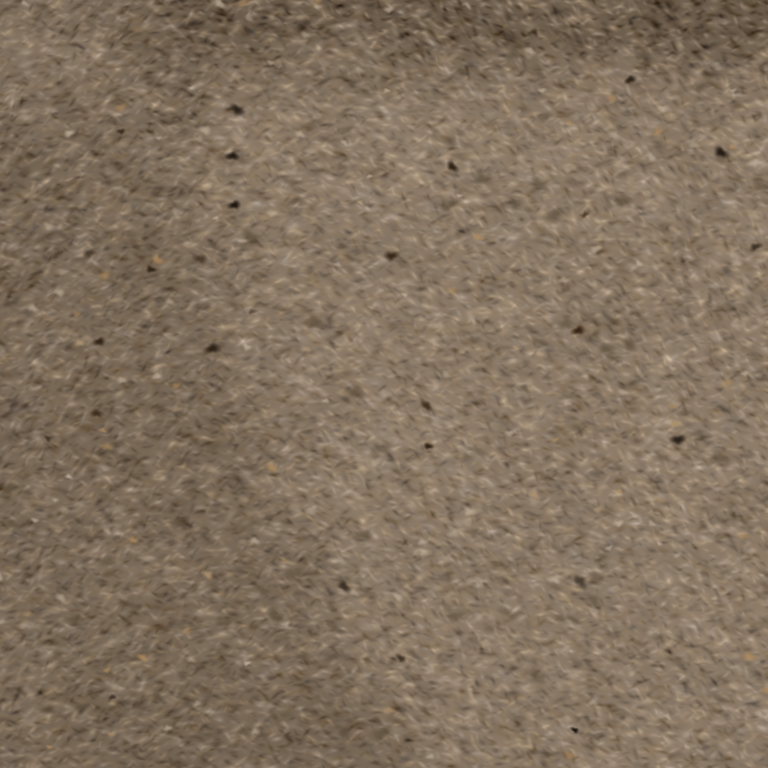
A WebGL 2 fragment shader for this texture:

```glsl
#version 300 es
precision highp float;
// Dry, trodden earth: short matted fibres, soft shaded patches, scattered grit.

uniform vec2 u_resolution;
out vec4 fragColor;

vec4 hash4(vec2 cell, float seed) {
  vec4 h = fract(vec4(cell.xyx, cell.y + seed) * vec4(0.1031, 0.1030, 0.0973, 0.1099) + seed * 0.137);
  h += dot(h, h.wzxy + 33.33);
  return fract((h.xxyz + h.yzzw) * h.zywx);
}

// Offset seen along a direction: x runs lengthwise, y across
vec2 alongAxis(vec2 d, float angle) {
  float c = cos(angle), s = sin(angle);
  return vec2(c * d.x + s * d.y, c * d.y - s * d.x);
}

// Sum of soft strokes, one per cell: x is brightness, y is warmth
vec2 fibres(vec2 p, float cells, float seed) {
  vec2 q = p * cells, home = floor(q), sum = vec2(0.0);
  float lean = mix(0.25, -0.3, smoothstep(0.1, 0.6, p.x));
  for (int j = -1; j <= 1; j++) {
    for (int i = -1; i <= 1; i++) {
      vec2 cell = home + vec2(i, j);
      vec4 h = hash4(cell, seed);
      vec4 k = hash4(cell, seed + 5.0);
      float angle = lean + (h.z + k.x - 1.0) * 1.2;
      vec2 d = alongAxis(q - cell - h.xy, angle) / vec2(0.45 + 0.2 * k.y, 0.19 + 0.08 * k.z);
      sum += exp(-dot(d, d)) * (vec2(h.w, k.w) * 2.0 - 1.0);
    }
  }
  return sum;
}

// Sparse irregular grains: x is coverage, y is a random tone of the grain
vec2 grit(vec2 p, float cells, float chance, float radius, float seed) {
  vec2 q = p * cells, home = floor(q), best = vec2(0.0);
  for (int j = -1; j <= 1; j++) {
    for (int i = -1; i <= 1; i++) {
      vec2 cell = home + vec2(i, j);
      vec4 h = hash4(cell, seed);
      vec4 k = hash4(cell, seed + 9.0);
      vec2 d = alongAxis((q - cell - h.xy) / cells, (k.x - 0.6) * 1.4);
      float turn = atan(d.y, d.x);
      float size = radius * (0.6 + 0.7 * k.y) * (1.0 + 0.16 * sin(turn * 3.0 + k.z * 6.3));
      float cover = 1.0 - smoothstep(0.2, 1.5, length(d * vec2(0.75, 1.25)) / size);
      cover *= step(h.z, chance) * (0.55 + 0.45 * h.w);
      if (cover > best.x) best = vec2(cover, k.w);
    }
  }
  return best;
}

// Slow uneven drift from layered sines
float drift(vec2 p) {
  float sum = 0.0, weight = 0.5;
  for (int i = 0; i < 4; i++) {
    p = mat2(0.8, -0.6, 0.6, 0.8) * p + 1.7;
    sum += weight * sin(p.x + 1.3 * sin(p.y * 0.9)) * sin(p.y + 0.7);
    p *= 1.9;
    weight *= 0.6;
  }
  return sum;
}

void main() {
  vec2 p = gl_FragCoord.xy / u_resolution;
  float patches = drift(p * vec2(11.0, 15.0));

  // Shaded left side with a curving border, and a dark strip along the top
  float border = 0.25 + 0.32 * (1.0 - p.y) * (1.0 - p.y) + 0.03 * patches;
  float leftShade = 1.0 - smoothstep(-0.1, 0.08, p.x - border);
  leftShade *= 1.0 - 0.45 * smoothstep(0.75, 0.95, p.y);
  float topShade = smoothstep(0.83, 0.98, p.y + 0.06 * patches) * smoothstep(0.08, 0.3, p.x);
  float shade = 0.074 * leftShade + 0.125 * topShade - 0.022 * patches;

  // Matted fibres at three sizes
  vec2 mat = fibres(p, 92.0, 1.0) + 0.9 * fibres(p, 60.0, 2.0) + 0.7 * fibres(p, 124.0, 3.0);
  float light = mat.x * (0.108 + 0.035 * topShade) - shade;
  vec3 color = vec3(0.543, 0.475, 0.4) + light * vec3(1.0, 0.95, 0.88);
  color += mat.y * vec3(0.009, 0.0, -0.016);

  // Pale and ochre chips, then faint stains and dark crumbs
  vec2 chips = grit(p, 30.0, 0.13, 0.0048, 11.0);
  vec3 chipColor = mix(vec3(0.74, 0.68, 0.6), vec3(0.68, 0.54, 0.36), smoothstep(0.5, 0.85, chips.y));
  color = mix(color, chipColor, chips.x * 0.8);
  vec2 stains = grit(p, 22.0, 0.16, 0.008, 17.0);
  color = mix(color, vec3(0.31, 0.26, 0.19), stains.x * 0.55);
  vec2 crumbs = grit(p, 13.0, 0.15, 0.0056, 23.0);
  color = mix(color, mix(vec3(0.1, 0.08, 0.06), vec3(0.22, 0.15, 0.08), crumbs.y), crumbs.x);

  fragColor = vec4(clamp(color, 0.0, 1.0), 1.0);
}
```
